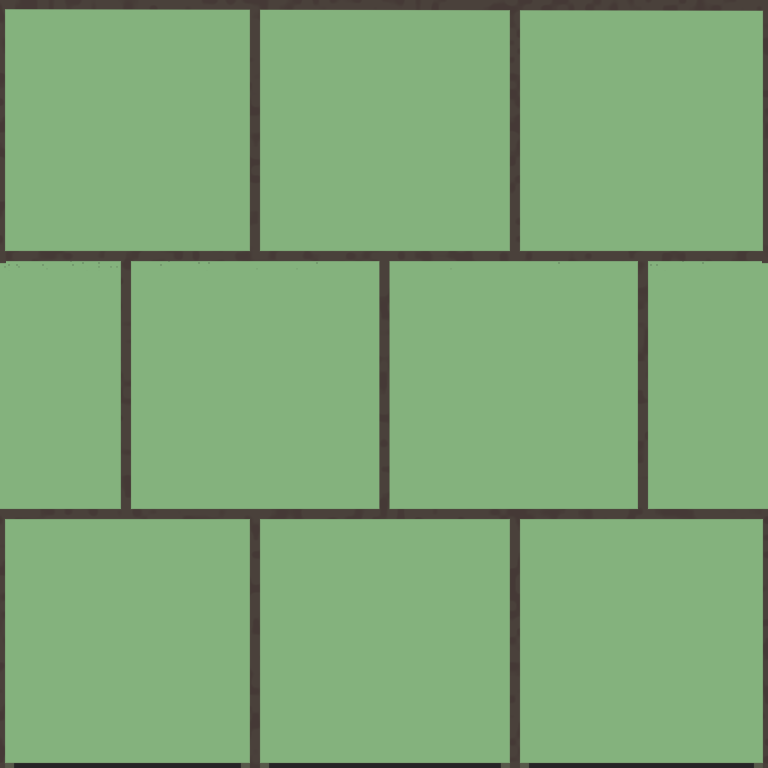
Reproduce this pattern procedurally as a WebGL 1 fragment shader.

```glsl
precision highp float;
// Flat green square tiles in running bond: three courses with dark brown joints,
// the middle course shifted by half a tile. Joints are distances to repeated lines;
// faint flecks wear the middle course and a shadow lines the bottom edge.

uniform vec2 u_resolution;

const vec3 TILE_COLOR   = vec3(0.518, 0.698, 0.490);
const vec3 JOINT_COLOR  = vec3(0.290, 0.255, 0.232);
const vec3 JOINT_DARK   = vec3(0.270, 0.225, 0.210);
const vec3 SHADOW_COLOR = vec3(0.150, 0.145, 0.150);
const vec3 CORNER_COLOR = vec3(0.340, 0.350, 0.290);
const vec3 FLECK_COLOR  = vec3(0.410, 0.540, 0.390);

const float JOINT_HALF   = 0.0066;  // half the width of a joint
const float ROW_START    = 0.3307;  // lower joint of the middle course
const float ROW_PITCH    = 0.3359;
const float OUTER_START  = 0.3320;  // a vertical joint of the outer courses
const float OUTER_PITCH  = 0.3385;
const float MIDDLE_START = 0.1640;  // a vertical joint of the middle course
const float MIDDLE_PITCH = 0.3366;
const float TOP_JOINT    = 0.0120;  // joint along the top edge
const float TOP_SLANT    = 0.0020;  // its extra width at the right
const float SHADOW_INSET = 0.0117;  // gap from tile side to shadow end
const float FLECK_CELLS  = 384.0;
const float FLECK_DEPTH  = 0.014;
const float FLECK_RATE   = 0.035;

float hash(vec2 p) {
  vec3 q = fract(vec3(p.xyx) * 0.1031);
  q += dot(q, q.yzx + 33.33);
  return fract((q.x + q.y) * q.z);
}

float valueNoise(vec2 p) {
  vec2 i = floor(p);
  vec2 f = fract(p);
  f = f * f * (3.0 - 2.0 * f);
  return mix(mix(hash(i), hash(i + vec2(1.0, 0.0)), f.x),
             mix(hash(i + vec2(0.0, 1.0)), hash(i + 1.0), f.x), f.y);
}

// Distance from x to the edge of the nearest repeated joint, negative inside it
float jointDistance(float x, float start, float pitch) {
  return abs(mod(x - start + 0.5 * pitch, pitch) - 0.5 * pitch) - JOINT_HALF;
}

void main() {
  vec2 p = gl_FragCoord.xy / u_resolution;
  float blur = 0.75 / min(u_resolution.x, u_resolution.y);
  bool middle = floor((p.y - ROW_START) / ROW_PITCH) == 0.0;

  // Vertical joints; outer courses also end in a half joint at the canvas sides
  float border = min(p.x, 1.0 - p.x);
  float side = middle
    ? jointDistance(p.x, MIDDLE_START, MIDDLE_PITCH)
    : min(jointDistance(p.x, OUTER_START, OUTER_PITCH), border - JOINT_HALF);

  // Horizontal joints, with bands along the bottom and top
  float level = jointDistance(p.y, ROW_START, ROW_PITCH);
  level = min(level, p.y - JOINT_HALF);
  level = min(level, 1.0 - p.y - TOP_JOINT - TOP_SLANT * p.x);
  // The upper joint of the middle course sags slightly at both ends
  if (middle && p.y > 0.5) level -= 0.0026 * (1.0 - step(0.0075, border));

  float tileMask = smoothstep(-blur, blur, min(side, level));

  // Joint tone, with the shadow and its short corner gaps below the last course
  vec3 joint = mix(JOINT_COLOR, JOINT_DARK, smoothstep(0.5, 0.8, valueNoise(p * 90.0)));
  float bottomBand = 1.0 - smoothstep(JOINT_HALF - blur, JOINT_HALF + blur, p.y);
  joint = mix(joint, CORNER_COLOR, bottomBand * smoothstep(-blur, blur, side));
  float shadow = smoothstep(-blur, blur, side - SHADOW_INSET);
  joint = mix(joint, SHADOW_COLOR, bottomBand * shadow);

  // Sparse flecks just under the middle course's top joint, denser at the left
  float depth = ROW_START + ROW_PITCH - JOINT_HALF - p.y;
  float worn = middle ? step(0.0, depth) * (1.0 - smoothstep(0.3, 1.0, depth / FLECK_DEPTH)) : 0.0;
  float rate = FLECK_RATE * mix(1.0, 0.2, smoothstep(0.2, 0.4, p.x));
  float fleck = worn * step(1.0 - rate, hash(floor(p * FLECK_CELLS)));
  vec3 tile = mix(TILE_COLOR, FLECK_COLOR, 0.6 * fleck);

  gl_FragColor = vec4(mix(joint, tile, tileMask), 1.0);
}
```
